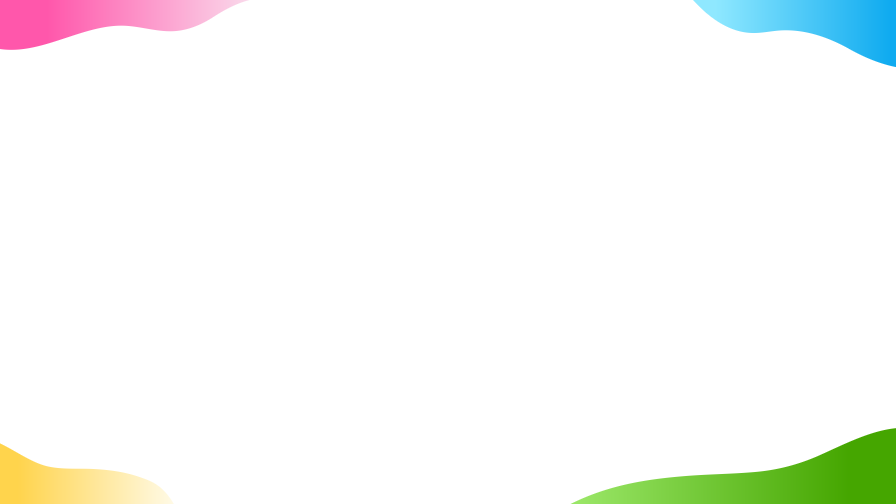
A WebGL 1 fragment shader for this background:

```glsl
precision highp float;
// Four wavy colour blobs hug the corners of a white canvas.
// Each rim is a smooth cubic curve giving the blob's depth along its edge,
// and each blob is filled with a horizontal two-colour gradient.

#define CANVAS vec2(768.0, 432.0)
#define PAPER vec3(1.0)
#define PINK_DEEP vec3(1.0, 0.34, 0.67)
#define PINK_PALE vec3(0.98, 0.85, 0.92)
#define BLUE_DEEP vec3(0.06, 0.67, 0.94)
#define BLUE_PALE vec3(0.56, 0.91, 1.0)
#define GOLD_DEEP vec3(1.0, 0.83, 0.30)
#define GOLD_PALE vec3(1.0, 0.98, 0.90)
#define GREEN_DEEP vec3(0.27, 0.65, 0.0)
#define GREEN_PALE vec3(0.60, 0.90, 0.40)

uniform vec2 u_resolution;

// Cubic between two knots, each holding position, depth and slope.
float segment(float x, vec3 a, vec3 b) {
  float span = b.x - a.x;
  float t = (x - a.x) / span;
  float s = 1.0 - t;
  return s * s * ((1.0 + 2.0 * t) * a.y + t * span * a.z)
       + t * t * ((3.0 - 2.0 * t) * b.y - s * span * b.z);
}

// Smooth rim through five knots, continued straight past the last one.
float rim(float x, vec3 a, vec3 b, vec3 c, vec3 d, vec3 e) {
  if (x < b.x) return segment(x, a, b);
  if (x < c.x) return segment(x, b, c);
  if (x < d.x) return segment(x, c, d);
  if (x < e.x) return segment(x, d, e);
  return e.y + e.z * (x - e.x);
}

float pinkRim(float x) {
  return rim(x, vec3(0.0, 42.0, 0.15), vec3(104.0, 22.0, 0.0),
             vec3(146.0, 26.8, 0.0), vec3(183.0, 14.5, -0.65),
             vec3(214.0, 0.0, -0.25));
}

float blueRim(float x) {
  return rim(x, vec3(0.0, 57.5, -0.2), vec3(40.0, 42.0, -0.56),
             vec3(97.0, 26.0, 0.03), vec3(122.0, 28.3, 0.0),
             vec3(174.0, 0.0, -1.1));
}

float goldRim(float x) {
  return rim(x, vec3(0.0, 52.0, -0.48), vec3(42.0, 32.0, -0.2),
             vec3(80.0, 30.0, -0.05), vec3(120.0, 23.0, -0.35),
             vec3(149.0, 0.0, -1.7));
}

float greenRim(float x) {
  return rim(x, vec3(0.0, 65.0, -0.1), vec3(65.0, 42.0, -0.45),
             vec3(120.0, 27.5, -0.09), vec3(180.0, 24.0, -0.08),
             vec3(279.0, 0.0, -0.5));
}

// Soft coverage from the rim depth here, the depth one unit on, and y.
float coverage(float depth, float nextDepth, float y, float pixel) {
  float slope = nextDepth - depth;
  float dist = (depth - y) * inversesqrt(1.0 + slope * slope);
  return clamp(dist / pixel + 0.5, 0.0, 1.0);
}

// Linear blend from the deep corner colour to the pale tip.
vec3 gradient(vec3 deep, vec3 pale, float start, float end, float x) {
  return mix(deep, pale, clamp((x - start) / (end - start), 0.0, 1.0));
}

void main() {
  vec2 p = gl_FragCoord.xy / u_resolution * CANVAS;
  vec2 far = CANVAS - p;
  float pixel = CANVAS.y / u_resolution.y;
  vec3 color = PAPER;

  // Top left and top right
  color = mix(color, gradient(PINK_DEEP, PINK_PALE, 40.0, 214.0, p.x),
              coverage(pinkRim(p.x), pinkRim(p.x + 1.0), far.y, pixel));
  color = mix(color, gradient(BLUE_DEEP, BLUE_PALE, 5.0, 155.0, far.x),
              coverage(blueRim(far.x), blueRim(far.x + 1.0), far.y, pixel));

  // Bottom left and bottom right
  color = mix(color, gradient(GOLD_DEEP, GOLD_PALE, 15.0, 149.0, p.x),
              coverage(goldRim(p.x), goldRim(p.x + 1.0), p.y, pixel));
  color = mix(color, gradient(GREEN_DEEP, GREEN_PALE, 40.0, 270.0, far.x),
              coverage(greenRim(far.x), greenRim(far.x + 1.0), p.y, pixel));

  gl_FragColor = vec4(color, 1.0);
}
```
